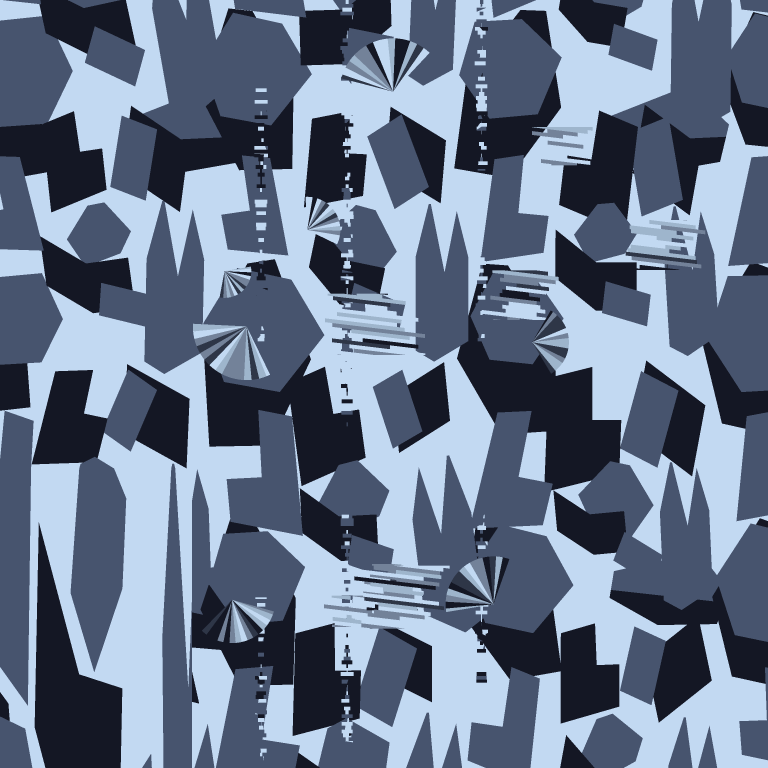
Reproduce this pattern procedurally as a Shadertoy shader.

```glsl
// Splinter camouflage: angular ink and slate pieces repeat over a pale ground,
// each copy varied by a hash. Torn columns, a drawn-out corner and small
// fans and combs of streaks break up the repeat.

const vec3 GROUND = vec3(0.76, 0.85, 0.95);
const vec3 SLATE  = vec3(0.28, 0.33, 0.43);
const vec3 INK    = vec3(0.08, 0.09, 0.14);
const vec3 HAZE   = vec3(0.62, 0.71, 0.80);
const vec3 STEEL  = vec3(0.45, 0.51, 0.60);
const vec3 SHADE  = vec3(0.18, 0.21, 0.28);

const float TILES = 3.0;                          // repeats across the canvas
const float JITTER = 0.07;                        // wander of a piece, in tiles
const float TURN = 0.22;                          // largest turn, in radians
const vec3  TEAR_X = vec3(0.34, 0.452, 0.627);    // torn columns
const float TEAR_WIDTH = 0.009;
const float ROW = 0.005;                          // height of a torn row
const vec2  STRETCH_CORNER = vec2(0.25, 0.39);    // drawn-out lower left
const float STRETCH = 0.25;
const int   PATCHES = 14;                         // fans and combs
const int   SAMPLES = 3;                          // per axis, smooths the edges
const float TAU = 6.2831853;

float hash(vec2 p) {
    vec3 q = fract(p.xyx * 0.1031);
    q += dot(q, q.yzx + 33.33);
    return fract((q.x + q.y) * q.z);
}

vec2 hash2(vec2 p) {
    return vec2(hash(p + 3.7), hash(p.yx + 41.3));
}

// Local frame of the nearest copy of a piece: moved, turned, scaled, mirrored
vec2 place(vec2 q, vec2 centre, float seed) {
    vec2 s = q - centre + 0.5;
    vec2 key = floor(s) + seed * 17.0;
    vec2 h = hash2(key);
    vec2 p = fract(s) - 0.5 - (h - 0.5) * JITTER;
    float a = (hash(key + 9.0) - 0.5) * 2.0 * TURN;
    p = mat2(cos(a), sin(a), -sin(a), cos(a)) * p;
    if (h.x > 0.8) p.x = -p.x;
    return p / mix(0.82, 1.18, h.y);
}

bool slab(vec2 p, vec2 halfSize, float skew, float slope) {
    p.x -= skew * p.y;
    p.y -= slope * p.x;
    return all(lessThan(abs(p), halfSize));
}

// Six-sided convex piece with hashed sides
bool shard(vec2 p, vec2 radius, float seed) {
    p /= radius;
    for (int i = 0; i < 6; i++) {
        float h = hash(vec2(float(i), seed));
        float a = (float(i) + 0.6 * h) * TAU / 6.0;
        if (dot(p, vec2(cos(a), sin(a))) > 0.78 + 0.3 * fract(h * 7.0)) return false;
    }
    return true;
}

// Block with its upper corner cut out
bool notched(vec2 p, vec2 halfSize, vec2 corner) {
    bool cut = p.x > corner.x && p.y < corner.y;
    return slab(p, halfSize, -0.04, -0.25) && !cut;
}

// Band that slopes on the left and runs level on the right
bool bentBand(vec2 p) {
    return abs(p.x) < 0.16 && abs(p.y - 0.8 * min(p.x, 0.0)) < 0.095;
}

// Two-pronged splinter
bool fork(vec2 p) {
    float side = 0.1 + 0.25 * min(0.0, p.y + 0.1);
    bool gap = abs(p.x - 0.01) < (-0.04 - p.y) * 0.2;
    return abs(p.x) < side && p.y > -0.3 && p.y < 0.3 - 0.6 * abs(p.x + 0.03) && !gap;
}

vec3 camouflage(vec2 q) {
    vec3 c = GROUND;
    vec2 big = place(q * 0.55, vec2(0.42, 0.3), 1.0);
    if (shard(big, vec2(0.15, 0.09), 5.0)) c = big.y > 0.01 ? INK : SLATE;
    if (shard(place(q, vec2(-0.03, 0.34), 2.0), vec2(0.16, 0.3), 8.0)) c = INK;
    if (shard(place(q, vec2(0.03, 0.28), 3.0), vec2(0.19, 0.19), 2.0)) c = SLATE;
    if (slab(place(q, vec2(0.62, 0.6), 4.0), vec2(0.11, 0.12), 0.0, 0.5)) c = INK;
    if (slab(place(q, vec2(0.53, 0.62), 5.0), vec2(0.075, 0.14), -0.2, 0.4)) c = SLATE;
    if (notched(place(q, vec2(0.31, 0.64), 6.0), vec2(0.13, 0.2), vec2(0.03, -0.02))) c = INK;
    if (shard(place(q, vec2(0.38, 0.92), 7.0), vec2(0.12, 0.12), 11.0)) c = SLATE;
    if (bentBand(place(q, vec2(0.33, 1.12), 8.0))) c = INK;
    if (slab(place(q, vec2(0.48, 1.2), 9.0), vec2(0.1, 0.065), -0.25, 0.4)) c = SLATE;
    if (fork(place(q, vec2(0.71, 0.1), 10.0))) c = SLATE;
    vec2 z = place(q, vec2(0.0, 0.82), 11.0);
    if (notched(vec2(-z.x, z.y), vec2(0.13, 0.22), vec2(0.0, 0.03))) c = SLATE;
    return c;
}

vec3 streakColour(float h) {
    if (h < 0.3) return GROUND;
    if (h < 0.55) return HAZE;
    if (h < 0.78) return STEEL;
    return h < 0.9 ? SHADE : INK;
}

vec3 scene(vec2 uv) {
    vec2 w = uv;
    // Drawn-out corner
    if (all(lessThan(w, STRETCH_CORNER))) w.y = mix(STRETCH_CORNER.y, w.y, STRETCH);
    // Torn columns: rows slide sideways by hashed amounts
    for (int i = 0; i < 3; i++) {
        vec2 h = hash2(vec2(floor(uv.y / ROW), float(i)));
        bool torn = hash(vec2(floor(uv.y * 9.0), float(i) + 20.0)) > 0.4;
        if (torn && abs(uv.x - TEAR_X[i]) < TEAR_WIDTH * h.x) w.x += (h.y - 0.5) * 0.3;
    }
    vec3 c = camouflage(vec2(w.x, 1.0 - w.y) * TILES);
    // Scattered fans (even) and ragged combs (odd)
    for (int i = 0; i < PATCHES; i++) {
        float k = float(i);
        vec2 h = hash2(vec2(k, 60.0));
        vec2 d = uv - mix(vec2(0.25, 0.2), vec2(0.95), h);
        float r = mix(0.03, 0.075, hash(vec2(k, 77.0)));
        if (i % 2 == 0) {
            float turn = fract(atan(d.y, d.x) / TAU + h.x * 5.0);
            if (length(d) < r && turn < 0.33) c = streakColour(hash(vec2(floor(turn * 44.0), k)));
        } else {
            float row = floor((d.y + 0.12 * d.x) / ROW);
            vec2 reach = hash2(vec2(row, k + 90.0)) * r;
            if (abs(d.y) < 0.6 * r && d.x > -reach.x && d.x < reach.y) c = streakColour(hash(vec2(row, k)));
        }
    }
    return c;
}

void mainImage(out vec4 fragColor, in vec2 fragCoord) {
    vec3 sum = vec3(0.0);
    for (int i = 0; i < SAMPLES * SAMPLES; i++) {
        vec2 offset = (vec2(i % SAMPLES, i / SAMPLES) + 0.5) / float(SAMPLES) - 0.5;
        sum += scene((fragCoord + offset) / iResolution.y);
    }
    fragColor = vec4(sum / float(SAMPLES * SAMPLES), 1.0);
}
```
